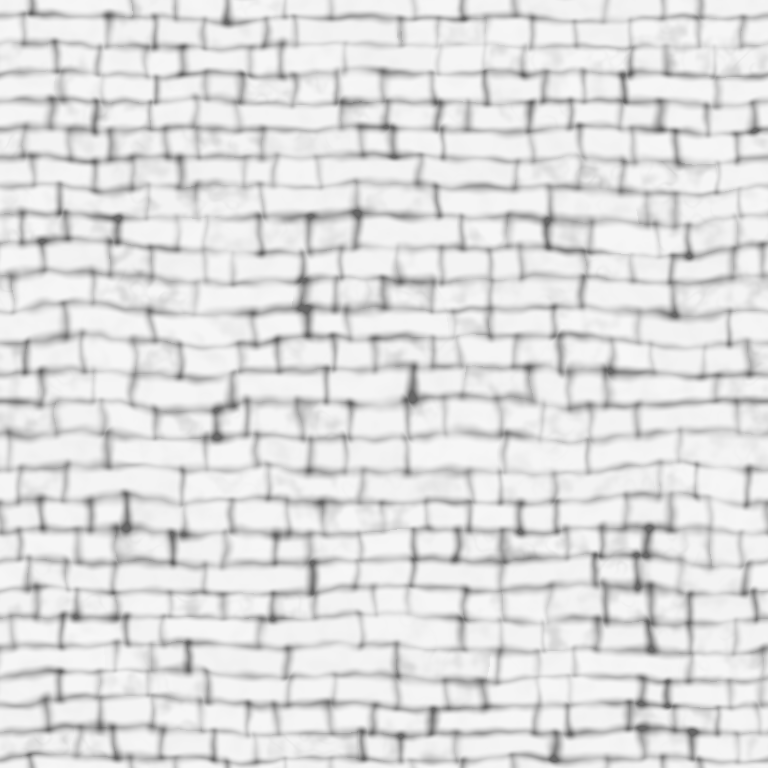
Write a WebGL 1 fragment shader that draws this texture map.

```glsl
precision highp float;
// Soft grey occlusion map of an old brick wall: 26 uneven courses of round bricks.
// Every course has 16 slots; some neighbouring slots merge into long bricks.
// Periodic gradient noise bends the joints, varies their shade and adds wear.
uniform vec2 u_resolution;

const float ROWS = 26.0;
const float SLOTS = 16.0;
const float TAU = 6.28318;

float hash(vec2 p, float seed) {
  return fract(sin(dot(p, vec2(127.1, 311.7)) + seed * 74.7) * 43758.55);
}

vec2 gradient(vec2 cell, float period, float seed) {
  float angle = TAU * hash(mod(cell, period), seed);
  return vec2(cos(angle), sin(angle));
}

// Gradient noise that wraps over the unit square, roughly -0.7 to 0.7.
float noise(vec2 uv, float period, float seed) {
  vec2 p = uv * period;
  vec2 i = floor(p);
  vec2 f = p - i;
  vec2 w = f * f * f * (f * (f * 6.0 - 15.0) + 10.0);
  vec2 e = vec2(1.0, 0.0);
  float a = dot(gradient(i, period, seed), f);
  float b = dot(gradient(i + e.xy, period, seed), f - e.xy);
  float c = dot(gradient(i + e.yx, period, seed), f - e.yx);
  float d = dot(gradient(i + e.xx, period, seed), f - e.xx);
  return mix(mix(a, b, w.x), mix(c, d, w.x), w.y);
}

// One on a joint, falling to zero at the reach; distances in course heights.
float nearness(float dist, float reach, float soft) {
  return max(1.0 - sqrt(dist * dist + soft * soft) / reach, 0.0);
}

// Upright joints of one course: x = nearness, y = slot that starts the brick.
// The offset moves the point away from joints of the course across the bed.
vec2 uprightJoints(float x, float row, float offset, float reach, float soft) {
  float r = mod(row, ROWS);
  float u = x * SLOTS + SLOTS * hash(vec2(r, 3.0), 1.0);
  float shortBricks = mix(0.25, 1.0, hash(vec2(r, 5.0), 18.0));
  float slot = floor(u);
  float near = 0.0;
  float start = slot - 1.0;
  for (int k = -1; k <= 2; k++) {
    float j = slot + float(k);
    vec2 id = vec2(mod(j, SLOTS), r);
    float kept = max(step(mod(j, 2.0), 0.5), step(hash(id, 2.0), shortBricks));
    float place = j + 0.5 * (hash(id, 3.0) - 0.5);
    float dist = length(vec2((u - place) * ROWS / SLOTS, offset));
    float strength = mix(0.75, 1.15, hash(id, 4.0));
    near = max(near, kept * strength * nearness(dist, reach, soft));
    if (kept > 0.5 && place <= u) start = j;
  }
  return vec2(near, mod(start, SLOTS));
}

// Taller courses halfway up, uneven bed lines and leaning uprights.
vec2 bend(vec2 uv) {
  float swell = 0.31 * sin(TAU * uv.y) + 0.66;
  float sway = 0.5 * noise(uv, 5.0, 5.0) + 0.2 * noise(uv, 14.0, 6.0);
  float lean = 0.22 * noise(uv, 16.0, 7.0);
  vec2 rough = vec2(noise(uv, 40.0, 8.0), noise(uv, 40.0, 9.0));
  return uv + (vec2(lean, swell + sway) + 0.1 * rough) / ROWS;
}

// Soft mottling and faint cracks on the worn bricks.
float wear(vec2 uv, float amount) {
  float blotch = noise(uv, 34.0, 10.0) + 0.4 * noise(uv, 70.0, 11.0);
  float crack = 1.0 - smoothstep(0.0, 0.2, abs(noise(uv, 46.0, 12.0)));
  float patchy = smoothstep(-0.1, 0.4, noise(uv, 20.0, 13.0));
  return amount * (0.13 * smoothstep(-0.2, 0.7, blotch) + 0.03 * crack * patchy);
}

void main() {
  vec2 uv = gl_FragCoord.xy / u_resolution;
  float soft = max(0.045, 0.5 * ROWS / u_resolution.y);
  vec2 p = bend(uv);

  // Joint depth and reach change slowly across the wall.
  float stain = noise(uv, 9.0, 14.0) + 0.8 * noise(uv, 23.0, 15.0);
  float depth = clamp(0.33 + 0.28 * stain, 0.12, 0.6);
  float reach = clamp(0.28 + 0.13 * stain, 0.19, 0.42);

  // Bed joint and the course across it.
  float y = p.y * ROWS;
  float row = floor(y);
  float across = fract(y) - 0.5;
  float bedDist = 0.5 - abs(across);
  float bedStrength = clamp(0.95 + 0.4 * noise(uv, 26.0, 19.0), 0.7, 1.15);
  float bed = bedStrength * nearness(bedDist, reach, soft);

  // Uprights end in a round tip past the bed joint.
  vec2 here = uprightJoints(p.x, row, 0.0, reach, soft);
  float beyond = row + (across < 0.0 ? -1.0 : 1.0);
  float tip = uprightJoints(p.x, beyond, bedDist, reach, soft).x;
  float upright = max(here.x, tip);

  // Both joints join into one round-cornered groove, darkest where they meet.
  float groove = pow(length(vec2(bed, upright)) + 0.0001, 1.9);

  // Brick faces with a little individual tone and wear.
  vec2 brick = vec2(here.y, mod(row, ROWS));
  float worn = 0.1 + 0.9 * smoothstep(0.4, 1.0, hash(brick, 16.0));
  float tone = 0.967 - 0.015 * hash(brick, 17.0);
  float grey = (tone - wear(uv, worn)) * (1.0 - depth * groove);
  gl_FragColor = vec4(vec3(clamp(grey, 0.4, 0.97)), 1.0);
}
```
